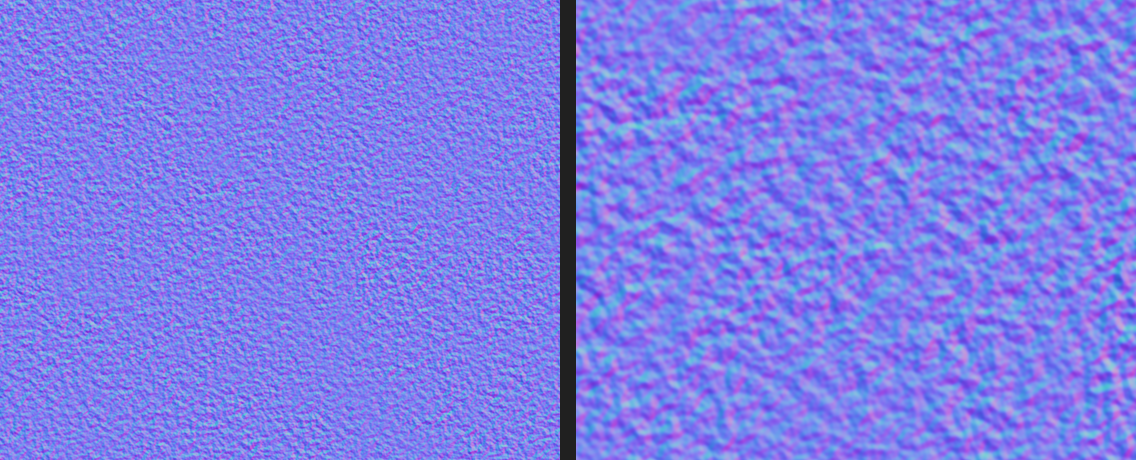
Left, the full canvas; right, a detail of the centre.
A WebGL 2 fragment shader for this texture map:

```glsl
#version 300 es
precision highp float;

uniform vec2 u_resolution;
out vec4 fragColor;

const float TAU = 6.2831853;
const mat2 OCTAVE_TURN = mat2(0.8, 0.6, -0.6, 0.8);
const vec2 SLOPE_GAIN = vec2(0.51, 0.53);

// Integer hash giving a value in 0..1 for each lattice cell
float hash(vec2 cell) {
    uvec2 k = uvec2(ivec2(cell)) * uvec2(1597u, 3571u);
    uint h = (k.x ^ (k.y << 8)) * 747796405u + 2891336453u;
    h = ((h >> ((h >> 28) + 4u)) ^ h) * 277803737u;
    h = (h >> 22) ^ h;
    return float(h >> 8) / 16777216.0;
}

float cornerRamp(vec2 cell, vec2 offset) {
    float angle = TAU * hash(cell);
    return dot(vec2(cos(angle), sin(angle)), offset);
}

// Gradient noise with quintic blending
float gradientNoise(vec2 p) {
    vec2 cell = floor(p);
    vec2 f = p - cell;
    vec2 blend = f * f * f * (f * (f * 6.0 - 15.0) + 10.0);
    vec2 right = vec2(1.0, 0.0);
    vec2 up = vec2(0.0, 1.0);
    float low = mix(cornerRamp(cell, f),
                    cornerRamp(cell + right, f - right), blend.x);
    float high = mix(cornerRamp(cell + up, f - up),
                     cornerRamp(cell + 1.0, f - 1.0), blend.x);
    return mix(low, high, blend.y);
}

// Plaster relief: each octave is weighted by its slope
float reliefHeight(vec2 p) {
    vec2 q = vec2(p.x - 0.08 * p.y, 1.04 * p.y);
    float frequency = 58.0;
    float height = 0.0;
    for (int i = 0; i < 3; i++) {
        float slopeWeight = i == 1 ? 0.47 : 0.33;
        height += slopeWeight / frequency * gradientNoise(q * frequency + 17.3);
        q = OCTAVE_TURN * q;
        frequency *= 1.8;
    }
    return height;
}

vec2 reliefSlope(vec2 p, float reach) {
    vec2 dx = vec2(reach, 0.0);
    vec2 dy = vec2(0.0, reach);
    return vec2(reliefHeight(p + dx) - reliefHeight(p - dx),
                reliefHeight(p + dy) - reliefHeight(p - dy)) / (2.0 * reach);
}

// Broad diagonal bands and small patches of rougher plaster
float roughness(vec2 p) {
    vec2 along = vec2(0.8 * p.x - 0.6 * p.y, 0.6 * p.x + 0.8 * p.y);
    float bands = gradientNoise(along * vec2(2.0, 5.0) + 4.7);
    float patches = gradientNoise(p * 18.0 + 31.0);
    return 1.0 + 0.3 * bands + 0.5 * patches;
}

vec3 encodeNormal(vec3 normal, float blueLoss) {
    return 0.5 + 0.5 * normal - vec3(0.0, 0.0, blueLoss);
}

void main() {
    vec2 p = gl_FragCoord.xy / u_resolution.y;
    vec2 slope = SLOPE_GAIN * reliefSlope(p, 0.0012) * roughness(p);
    vec3 normal = normalize(vec3(-slope, 1.0));
    fragColor = vec4(encodeNormal(normal, 0.057), 1.0);
}
```
